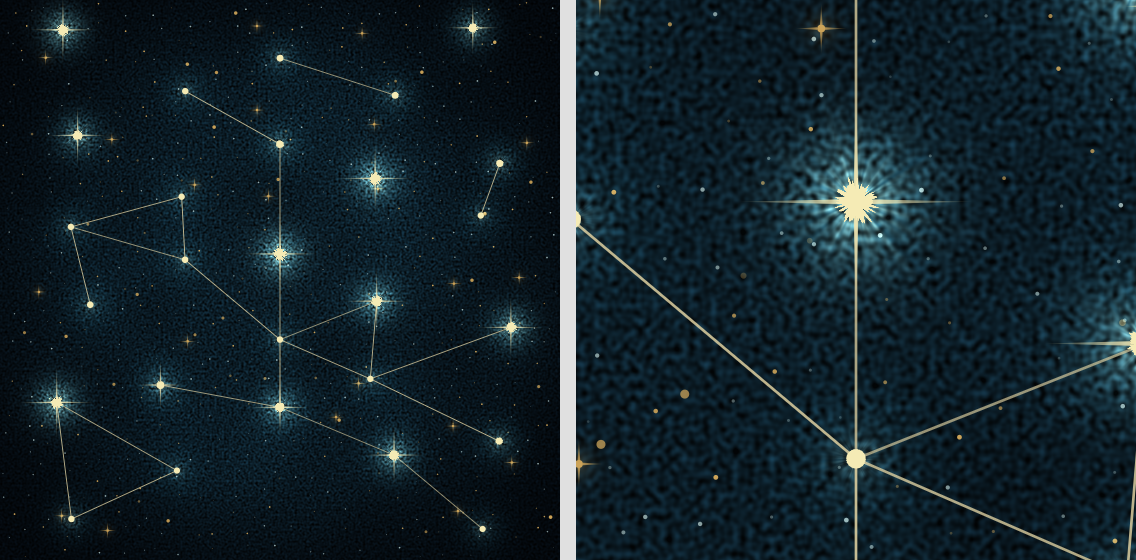
Left: the whole. Right: its middle third, enlarged.
Give the GLSL for this background, as a Shadertoy shader.

```glsl
// A night sky with a web of constellations: a jittered, staggered lattice of
// bright stars joined by thin links, over grainy teal haze made of gradient
// noise, with hashed layers of faint dots and small golden sparkles.

#define SEED 4.0
#define PITCH vec2(0.19, 0.165)
#define JITTER 0.085
#define LINE_HALF_WIDTH 0.0008
#define LINK_CHANCE 0.55
#define GRAIN_SCALE 230.0
#define GRAIN_AMOUNT 1.7
#define HAZE vec3(0.046, 0.122, 0.165)
#define NIGHT vec3(0.012, 0.030, 0.048)
#define CREAM vec3(0.96, 0.92, 0.71)
#define GOLD vec3(0.86, 0.68, 0.36)
#define TEAL vec3(0.10, 0.33, 0.40)

vec2 hash22(vec2 p) {
    vec3 q = fract(p.xyx * vec3(0.1031, 0.1030, 0.0973));
    q += dot(q, q.yzx + 33.33);
    return fract((q.xx + q.yz) * q.zy);
}

float gradientAt(vec2 cell, vec2 f, vec2 corner) {
    return dot(hash22(cell + corner) * 2.0 - 1.0, f - corner);
}

float gradientNoise(vec2 p) {
    vec2 i = floor(p), f = fract(p);
    vec2 u = f * f * (3.0 - 2.0 * f);
    return mix(mix(gradientAt(i, f, vec2(0, 0)), gradientAt(i, f, vec2(1, 0)), u.x),
               mix(gradientAt(i, f, vec2(0, 1)), gradientAt(i, f, vec2(1, 1)), u.x), u.y);
}

// Antialiased fill of a signed distance
float coverage(float d, float px) { return clamp(0.5 - d / px, 0.0, 1.0); }

float segmentDistance(vec2 p, vec2 a, vec2 b) {
    vec2 pa = p - a, ba = b - a;
    return length(pa - ba * clamp(dot(pa, ba) / dot(ba, ba), 0.0, 1.0));
}

// Four tapering points
float cross4(vec2 q, float reach, float halfWidth, float px) {
    q = abs(q);
    vec2 fade = clamp(1.0 - q / reach, 0.0, 1.0);
    return max(fade.y * coverage(q.x - halfWidth * fade.y, px),
               fade.x * coverage(q.y - halfWidth * fade.x, px));
}

// Constellation lattice: odd columns are shorter and raised by half a row
bool hasNode(vec2 id) {
    float top = 5.0 - mod(id.x, 2.0);
    return id.x >= 0.0 && id.x <= 4.0 && id.y >= 0.0 && id.y <= top && id != vec2(2, 0);
}

vec2 nodePosition(vec2 id) {
    vec2 shift = (hash22(id + SEED * 7.0) - 0.5) * JITTER;
    if (id.x == 2.0) shift.x = 0.0;
    return 0.5 + (id + vec2(0.0, 0.5 * mod(id.x, 2.0)) - vec2(2.0, 2.5)) * PITCH + shift;
}

float linkMask(vec2 p, vec2 id, vec2 dir, float chance, float px) {
    vec2 h = hash22(id * 3.0 + dir * 17.0 + SEED * 11.0 + 40.0);
    if (h.x > chance || !hasNode(id + dir)) return 0.0;
    float d = segmentDistance(p, nodePosition(id), nodePosition(id + dir));
    return coverage(d - LINE_HALF_WIDTH, px) * mix(0.65, 0.9, h.y);
}

// One hashed dot per cell: x is its mask, y its warmth
vec2 dotLayer(vec2 p, float cells, float density, float radius, float px) {
    vec2 id = floor(p * cells);
    vec2 h = hash22(id + cells), k = hash22(id + cells * 3.0 + 9.0);
    vec2 q = (fract(p * cells) - mix(vec2(0.15), vec2(0.85), h)) / cells;
    float mask = coverage(length(q) - radius * mix(0.6, 1.2, k.y), px);
    return vec2(mask * step(k.x, density) * mix(0.2, 0.95, k.y), fract(k.y * 7.0));
}

void mainImage(out vec4 fragColor, in vec2 fragCoord) {
    float px = 1.0 / min(iResolution.x, iResolution.y);
    vec2 p = (fragCoord - 0.5 * iResolution.xy) * px + 0.5;

    // Haze, vignette and grain
    float grain = gradientNoise(p * GRAIN_SCALE);
    float cloud = gradientNoise(p * 4.0 + SEED) + 0.5 * gradientNoise(p * 9.0 + 20.0);
    float vignette = 1.0 - smoothstep(0.2, 0.66, length(p - 0.5));
    float speckle = max(1.0 + GRAIN_AMOUNT * grain, 0.15);
    vec3 color = mix(NIGHT, HAZE, vignette * (0.85 + 0.5 * cloud)) * speckle;

    // Faint dots, golden dots, golden sparkles
    vec2 faint = dotLayer(p, 30.0, 0.7, 0.0012, px);
    color = mix(color, mix(vec3(0.66, 0.76, 0.76), GOLD, step(0.65, faint.y)), faint.x);
    color = mix(color, GOLD, dotLayer(p, 11.0, 0.4, 0.0027, px).x);
    vec2 cell = floor(p * 7.0), h = hash22(cell + 61.0);
    vec2 q = (fract(p * 7.0) - mix(vec2(0.2), vec2(0.8), h)) / 7.0;
    float sparkle = max(cross4(q, 0.015, 0.0009, px), coverage(length(q) - 0.0024, px));
    color += GOLD * 0.25 * exp(-length(q) / 0.005) * step(fract(h.x * 13.0), 0.4);
    color = mix(color, GOLD, 0.9 * sparkle * step(fract(h.x * 13.0), 0.4));

    // Links, glows and star bodies
    float lines = 0.0, bodies = 0.0;
    for (int n = 0; n < 30; n++) {
        vec2 id = vec2(n % 5, n / 5);
        if (!hasNode(id)) continue;
        float spine = id.x == 2.0 && id.y < 4.0 ? 1.0 : 0.35;
        float slant = mod(id.x, 2.0) * 2.0 - 1.0;
        lines = max(lines, linkMask(p, id, vec2(0, 1), spine, px));
        lines = max(lines, linkMask(p, id, vec2(1, 0), LINK_CHANCE, px));
        lines = max(lines, linkMask(p, id, vec2(1, slant), LINK_CHANCE * 0.8, px));

        vec2 s = p - nodePosition(id), k = hash22(id + SEED * 5.0 + 3.0);
        float d = length(s), power = id == vec2(2, 3) ? 1.0 : k.x * k.x;
        float rays = gradientNoise(s / max(d, 1e-4) * 9.0 + id * 5.0 + 30.0);
        float halo = exp(-d / mix(0.008, 0.017, power)) * (1.0 + 1.4 * rays) * speckle;
        color += TEAL * (0.16 + 0.3 * power) * exp(-d * d / 0.0016) * speckle;
        color += mix(TEAL, CREAM, 0.55) * mix(0.3, 0.9, power) * halo;
        float radius = mix(0.0055, 0.0105, power) * (1.0 + power * rays);
        bodies = max(bodies, coverage(d - radius, px));
        if (power > 0.3) bodies = max(bodies, cross4(s, 0.03 + 0.04 * power, 0.0016, px));
    }
    color = mix(color, CREAM * vec3(0.9, 0.88, 0.88), lines);
    color = mix(color, CREAM, bodies);
    fragColor = vec4(clamp(color, 0.0, 1.0), 1.0);
}
```
